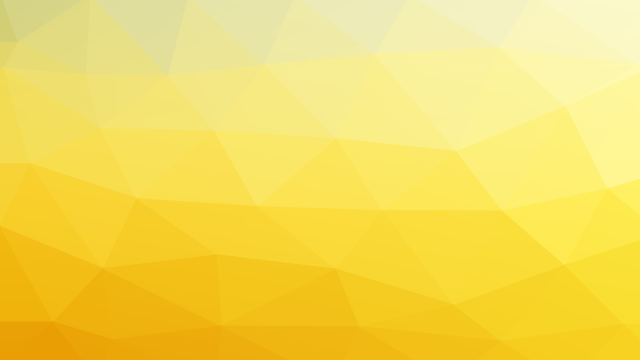
Reproduce this background procedurally as a Shadertoy shader.

```glsl
const float ASPECT = 16.0 / 9.0;
const int STRIPS = 6;
const int REACH = 4;

// Each mesh row follows a cubic in its column number, top row first
const vec4 ROW_X[7] = vec4[7](
    vec4(0.822, 0.308, 0.0116, 0.0),
    vec4(0.735, 0.287, 0.0197, 0.0),
    vec4(0.935, 0.341, -0.0023, -0.0044),
    vec4(1.064, 0.345, -0.0074, -0.0045),
    vec4(0.935, 0.332, -0.0016, -0.0028),
    vec4(0.999, 0.399, 0.0061, -0.0108),
    vec4(0.926, 0.324, 0.0, 0.0));
const vec4 ROW_Y[7] = vec4[7](
    vec4(1.014, 0.0, 0.0, 0.0),
    vec4(0.817, 0.039, 0.0035, -0.0055),
    vec4(0.595, 0.001, 0.0222, 0.0),
    vec4(0.409, 0.0044, 0.0141, -0.0006),
    vec4(0.224, -0.031, 0.0122, 0.0031),
    vec4(0.079, 0.0, 0.0014, 0.0),
    vec4(-0.06, 0.0, 0.0, 0.0));
const float RIPPLE[7] = float[7](0.0, 0.005, 0.039, 0.013, 0.056, 0.028, 0.0);

// Colour stops from bottom to top along both sides
const vec3 LEFT_TONES[6] = vec3[6](
    vec3(0.91, 0.61, 0.01), vec3(0.94, 0.71, 0.05), vec3(0.97, 0.80, 0.15),
    vec3(0.965, 0.865, 0.30), vec3(0.91, 0.85, 0.40), vec3(0.78, 0.79, 0.49));
const vec3 RIGHT_TONES[6] = vec3[6](
    vec3(0.97, 0.83, 0.13), vec3(0.98, 0.88, 0.20), vec3(1.0, 0.935, 0.34),
    vec3(1.0, 0.965, 0.56), vec3(1.0, 0.98, 0.71), vec3(0.985, 0.975, 0.83));

vec2 hashGradient(vec2 cell) {
    float angle = 6.2832 * fract(sin(dot(cell, vec2(127.1, 311.7))) * 4375.85);
    return vec2(cos(angle), sin(angle));
}

float gradientNoise(vec2 p) {
    vec2 i = floor(p), f = fract(p);
    vec2 s = f * f * (3.0 - 2.0 * f);
    vec2 e = vec2(1.0, 0.0);
    float low = mix(dot(hashGradient(i), f),
                    dot(hashGradient(i + e.xy), f - e.xy), s.x);
    float high = mix(dot(hashGradient(i + e.yx), f - e.yx),
                     dot(hashGradient(i + e.xx), f - e.xx), s.x);
    return mix(low, high, s.y);
}

// Amber below, pale cream at upper right, olive at upper left
vec3 toneAt(vec2 p) {
    float height = clamp(p.y, 0.0, 1.0);
    float across = pow(clamp(p.x / ASPECT, 0.0, 1.0), mix(1.2, 0.6, height));
    int stop = min(int(height * 5.0), 4);
    float blend = height * 5.0 - float(stop);
    return mix(mix(LEFT_TONES[stop], LEFT_TONES[stop + 1], blend),
               mix(RIGHT_TONES[stop], RIGHT_TONES[stop + 1], blend), across);
}

// Rows continue straight outside their fitted range
vec2 meshVertex(int row, int column) {
    float t = float(column);
    float k = clamp(t, -3.0, 3.0);
    vec4 powers = vec4(1.0, k, k * k, k * k * k);
    float wave = RIPPLE[row] * cos(2.0944 * (k - 1.0));
    return vec2(dot(ROW_X[row], powers) + 0.347 * (t - k),
                dot(ROW_Y[row], powers) - wave);
}

float edgeDistance(vec2 p, vec2 a, vec2 b) {
    vec2 d = b - a, q = p - a;
    return (d.x * q.y - d.y * q.x) / length(d);
}

// Paint one counter-clockwise triangle with a nearly flat tone
vec3 paintFacet(vec3 base, vec2 p, vec2 a, vec2 b, vec2 c, float pixel) {
    float inside = min(edgeDistance(p, a, b),
                   min(edgeDistance(p, b, c), edgeDistance(p, c, a)));
    float cover = clamp(1.0 + inside / pixel, 0.0, 1.0);
    if (cover <= 0.0) return base;
    vec2 centre = (a + b + c) / 3.0;
    vec2 samplePoint = mix(centre, p, 0.2);
    samplePoint.y += 0.06 * gradientNoise(centre * 9.0);
    return mix(base, toneAt(samplePoint), cover);
}

void mainImage(out vec4 fragColor, in vec2 fragCoord) {
    vec2 p = fragCoord / iResolution.xy * vec2(ASPECT, 1.0);
    float pixel = 1.0 / iResolution.y;
    vec3 color = toneAt(p);

    // Split every mesh cell along its shorter diagonal
    for (int row = 0; row < STRIPS; row++) {
        vec2 a = meshVertex(row, -REACH);
        vec2 c = meshVertex(row + 1, -REACH);
        for (int column = 1 - REACH; column <= REACH; column++) {
            vec2 b = meshVertex(row, column);
            vec2 d = meshVertex(row + 1, column);
            bool rising = distance(b, c) < distance(a, d);
            color = paintFacet(color, p, a, c, rising ? b : d, pixel);
            color = paintFacet(color, p, b, rising ? c : a, d, pixel);
            a = b;
            c = d;
        }
    }
    fragColor = vec4(color, 1.0);
}
```
